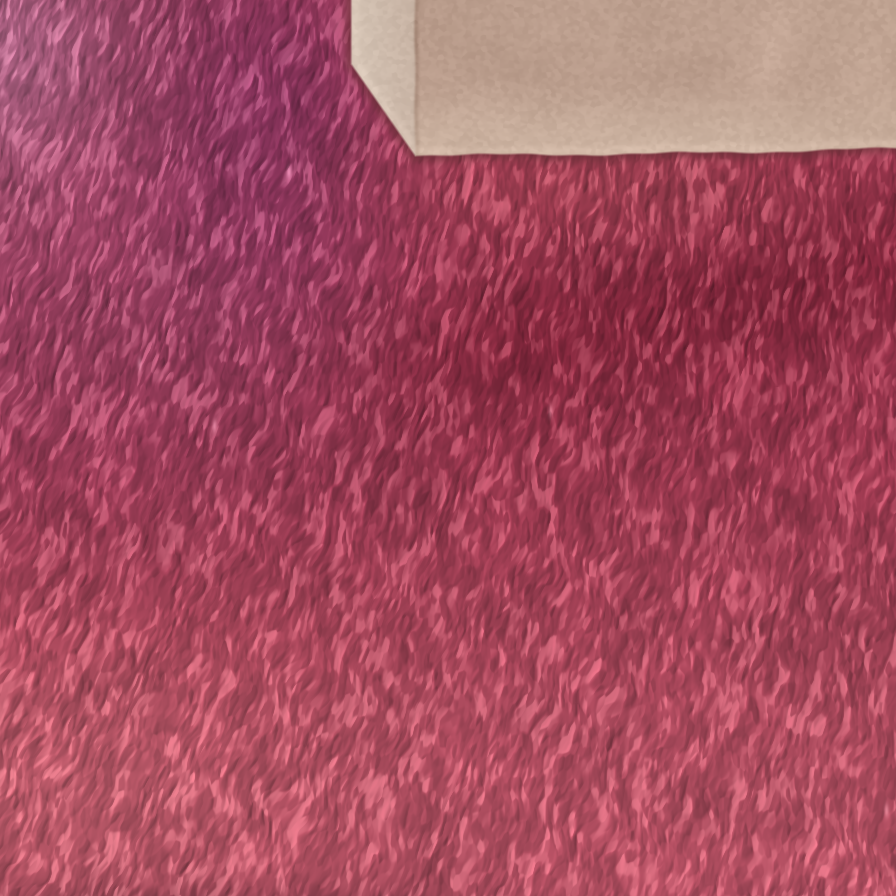
Reproduce this texture procedurally as a WebGL 1 fragment shader.

```glsl
precision highp float;
// Draws a plush crimson and violet carpet with the corner of a pale beige block above it.
uniform vec2 u_resolution;

vec2 hash2(vec2 p) {
  vec3 q = fract(vec3(p.xyx) * vec3(0.1031, 0.103, 0.0973));
  q += dot(q, q.yzx + 33.33);
  return fract((q.xx + q.yz) * q.zy);
}

// Smooth cellular noise: nearby cell shades blended by distance
float cells(vec2 p) {
  vec2 id = floor(p), f = p - id;
  float sum = 0.0, weight = 0.0;
  for (int j = -1; j <= 1; j++) {
    for (int i = -1; i <= 1; i++) {
      vec2 o = vec2(float(i), float(j));
      vec2 d = o + hash2(id + o) - f;
      float w = exp(-7.0 * dot(d, d));
      sum += w * hash2(id + o + 71.0).x;
      weight += w;
    }
  }
  return sum / weight;
}

// Soft elliptical spot
float spot(vec2 p, vec2 center, vec2 size) {
  vec2 d = (p - center) / size;
  return exp(-dot(d, d));
}

// Short leaning strands in two sizes, with slightly varied direction
float pile(vec2 p) {
  vec2 q = p;
  q.x -= 0.36 * (1.0 - 0.7 * p.x) * p.y;
  q.x += 0.0035 * sin(p.y * 37.0 + 4.0 * sin(p.x * 19.0));
  q.x += 0.0016 * sin(p.y * 83.0 + p.x * 61.0);
  return 0.58 * cells(q * vec2(112.0, 44.0)) + 0.42 * cells(q * vec2(205.0, 84.0) + 19.0);
}

vec3 carpet(vec2 p) {
  // Broad light: rosy foreground, plum left side, violet far corner
  vec3 col = mix(vec3(0.68, 0.30, 0.37), vec3(0.58, 0.20, 0.29), smoothstep(0.05, 0.62, p.y));
  col = mix(col, vec3(0.59, 0.25, 0.38), 0.85 * smoothstep(0.25, 0.72, p.y) * smoothstep(0.62, 0.15, p.x));
  col += vec3(0.05, 0.05, 0.04) * spot(p, vec2(0.05, 0.14), vec2(0.3, 0.16));
  col = mix(col, vec3(0.49, 0.18, 0.35), 0.7 * spot(p, vec2(0.3, 0.86), vec2(0.13, 0.2)));
  col = mix(col, vec3(0.68, 0.41, 0.54), 0.75 * spot(p, vec2(0.0, 0.95), vec2(0.13, 0.15)));
  // Shadow band slanting below the block
  float band = (p.y - 0.5 - 0.2 * p.x) / 0.085;
  col = mix(col, vec3(0.48, 0.13, 0.21), 0.65 * exp(-band * band) * smoothstep(0.28, 0.65, p.x));
  col = mix(col, vec3(0.64, 0.27, 0.33), 0.6 * spot(p, vec2(0.68, 0.8), vec2(0.24, 0.07)));
  col *= 1.0 - 0.18 * spot(p, vec2(0.2, -0.02), vec2(0.3, 0.035));

  // Strand shading, relief and mottled tufts
  float h = pile(p);
  float relief = h - pile(p + vec2(0.0025, -0.0015));
  float tufts = cells(p * vec2(19.0, 16.0) + 5.0) - 0.5;
  float shade = 0.4 * (h - 0.5) + 0.24 * relief + 0.09 * tufts;
  col *= 1.0 + shade;
  col += vec3(0.09, 0.10, 0.09) * smoothstep(0.52, 0.85, h);

  // Sparse pale flecks
  vec2 g = p * vec2(24.0, 18.0);
  vec2 r = hash2(floor(g) + 8.0);
  float fleck = spot(fract(g), 0.25 + 0.5 * r, vec2(0.06, 0.13));
  return col + 0.2 * fleck * step(0.975, r.x);
}

vec3 block(vec2 p, float corner) {
  // Warm front face with plaster grain and a faint crease
  float grain = cells(p * vec2(190.0, 210.0)) - 0.5;
  float mottling = cells(p * vec2(16.0, 20.0)) - 0.5;
  vec3 front = mix(vec3(0.79, 0.69, 0.62), vec3(0.73, 0.615, 0.55), smoothstep(0.83, 0.92, p.y));
  front = mix(front, vec3(0.77, 0.66, 0.59), 0.5 * smoothstep(0.8, 1.0, p.x));
  front += 0.035 * spot(p, vec2(0.86 + 0.25 * (p.y - 0.93), 0.95), vec2(0.025, 0.07));
  vec3 side = mix(vec3(0.82, 0.75, 0.69), vec3(0.79, 0.71, 0.65), smoothstep(0.4, 0.46, p.x));
  vec3 col = mix(side, front, smoothstep(-0.002, 0.002, p.x - corner));
  col -= 0.07 * exp(-pow((p.x - corner - 0.002) / 0.003, 2.0));
  return col + 0.045 * grain + 0.025 * mottling;
}

void main() {
  vec2 p = gl_FragCoord.xy / u_resolution;
  float wobble = 0.0012 * sin(p.x * 31.0) + 0.0005 * sin(p.x * 113.0 + 1.0);
  float corner = 0.463 + 0.0006 * sin(p.y * 70.0);

  // Signed distance inside the block: left side, slanted corner, lower edge
  float lower = p.y - 0.827 - 0.03 * (p.x - 0.46) * (p.x - 0.54) + wobble;
  float slant = dot(p - vec2(0.393, 0.927), normalize(vec2(0.099, 0.069)));
  float inside = min(min(lower, slant), p.x - 0.392);

  // Contact shade on the carpet, then the lit lip of the block
  vec3 col = carpet(p);
  col = mix(col, vec3(0.42, 0.19, 0.22), 0.65 * exp(-pow(min(inside, 0.0) / 0.008, 2.0)));
  vec3 face = block(p, corner);
  face += 0.035 * exp(-pow((inside - 0.005) / 0.005, 2.0));
  float edge = max(0.0018, 0.75 / u_resolution.y);
  col = mix(col, face, smoothstep(-edge, edge, inside));
  gl_FragColor = vec4(clamp(col, 0.0, 1.0), 1.0);
}
```
